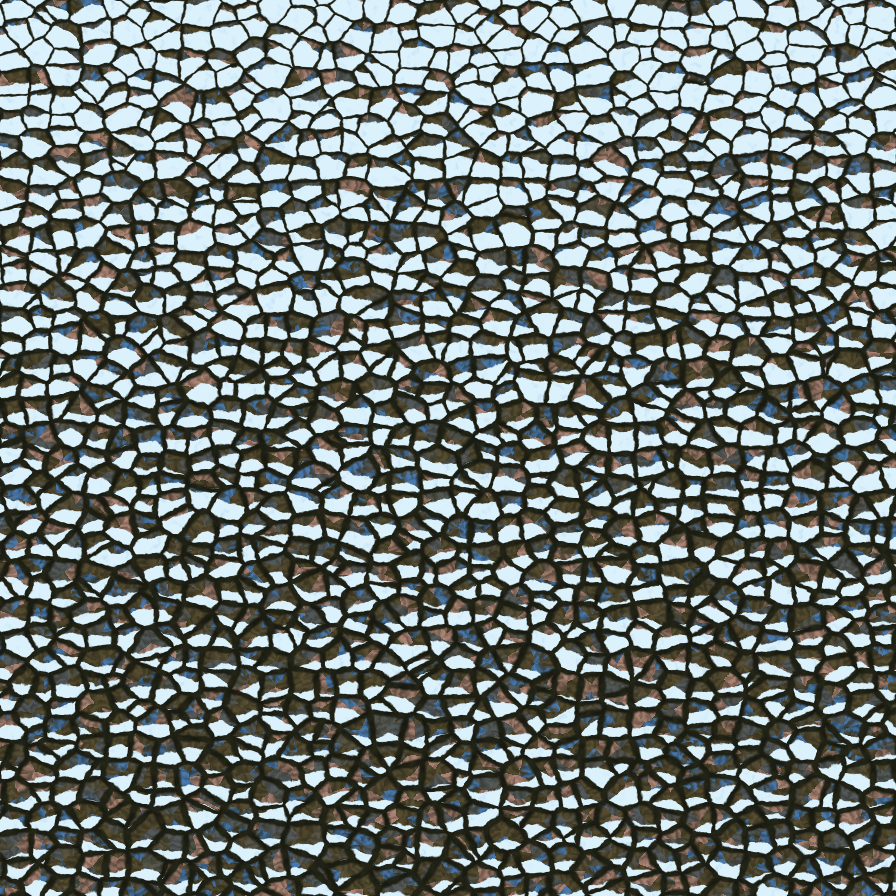
Reproduce this texture procedurally as a three.js fragment shader.

```glsl
// Hammered crystal glass: faceted cells with bright sky glints, dark seams and olive, blue and clay facets.
varying vec2 vUv;

const vec2 CELLS = vec2(34.0, 40.0);
const vec3 SEAM = vec3(0.115, 0.12, 0.075);
const vec3 SKY = vec3(0.86, 0.95, 0.99);
const vec3 SKY_SHADE = vec3(0.74, 0.86, 0.95);
const vec3 OLIVE = vec3(0.34, 0.30, 0.19);
const vec3 SLATE = vec3(0.31, 0.33, 0.33);
const vec3 BLUE = vec3(0.27, 0.44, 0.62);
const vec3 CLAY = vec3(0.62, 0.48, 0.42);

vec2 hash2(vec2 p) {
  vec3 q = fract(vec3(p.xyx) * vec3(0.1031, 0.1030, 0.0973));
  q += dot(q, q.yzx + 33.33);
  return fract((q.xx + q.yz) * q.zy);
}

// Layered sines, roughly -1 to 1
float ripple(vec2 p) {
  float sum = 0.0;
  float amp = 0.55;
  for (int i = 0; i < 4; i++) {
    sum += amp * sin(p.x + 1.7 * sin(p.y * 0.8 + float(i)));
    p = mat2(1.2, 1.5, -1.5, 1.2) * p + 2.3;
    amp *= 0.55;
  }
  return sum;
}

vec2 seedOf(vec2 id) {
  return id + 0.08 + 0.84 * hash2(id);
}

// Squared distance minus a random weight, so that cell sizes vary
float powerDistance(vec2 p, vec2 id) {
  vec2 r = p - seedOf(id);
  float size = hash2(id + 71.0).x;
  return dot(r, r) - 0.34 * size * size;
}

vec2 nearestCell(vec2 p) {
  vec2 best = floor(p);
  float bestDist = 100.0;
  for (int j = -2; j <= 2; j++) {
    for (int i = -2; i <= 2; i++) {
      vec2 id = floor(p) + vec2(float(i), float(j));
      float d = powerDistance(p, id);
      if (d < bestDist) {
        bestDist = d;
        best = id;
      }
    }
  }
  return best;
}

// Distance to the closest cell wall; also gives the cell behind that wall
float wallDistance(vec2 p, vec2 cell, out vec2 neighbour) {
  float wall = 100.0;
  float own = powerDistance(p, cell);
  neighbour = cell;
  for (int j = -2; j <= 2; j++) {
    for (int i = -2; i <= 2; i++) {
      if (i == 0 && j == 0) continue;
      vec2 id = cell + vec2(float(i), float(j));
      float gap = length(seedOf(id) - seedOf(cell));
      float d = (powerDistance(p, id) - own) / (2.0 * gap);
      if (d < wall) {
        wall = d;
        neighbour = id;
      }
    }
  }
  return wall;
}

// Colour of one sloping side, fluted along its slope
vec3 facetColour(vec2 r, vec2 slope, vec2 pick, float grain) {
  float across = dot(r, vec2(-slope.y, slope.x));
  float flute = 0.5 + 0.5 * sin(across * 19.0 + 2.5 * grain + pick.y * 6.3);
  vec3 base = mix(OLIVE, SLATE, smoothstep(0.45, 0.8, pick.y));
  base = mix(base, BLUE, step(pick.x, 0.38) * smoothstep(-0.5, 0.2, grain + 0.4 * flute));
  base = mix(base, CLAY, step(pick.x, 0.19));
  float light = 0.5 + 0.35 * flute + 0.3 * pick.y + 0.15 * grain;
  return mix(SEAM, base, clamp(light, 0.0, 1.1));
}

// Positive inside the glint: lower part of the cell under a tilted, ragged edge
float glintField(vec2 r, vec2 shape, float level, float grain) {
  float tilt = (shape.x - 0.5) * 0.9;
  float bend = (shape.y - 0.65) * 1.5;
  return level + tilt * r.x + bend * r.x * r.x + 0.06 * grain - r.y;
}

void main() {
  // Slightly warped cell space
  vec2 p = vUv * CELLS;
  p += 0.05 * vec2(ripple(p * 4.0), ripple(p.yx * 4.0 + 9.0));
  float grain = ripple(p * vec2(7.0, 5.0) + 4.0);

  vec2 cell = nearestCell(p);
  vec2 neighbour;
  float wall = wallDistance(p, cell, neighbour);
  vec2 r = p - seedOf(cell);
  vec2 slope = normalize(seedOf(neighbour) - seedOf(cell));

  // Facets rising out of the dark seams, which thin out toward the top
  float seam = mix(0.088, 0.045, smoothstep(0.4, 1.0, vUv.y)) * (1.0 + 0.4 * grain);
  vec2 pick = hash2(cell * 3.0 + neighbour * 7.0 + 13.0);
  vec3 facet = facetColour(r, slope, pick, grain);
  vec3 colour = mix(SEAM * (1.0 + 0.25 * grain), facet, smoothstep(seam - 0.02, seam + 0.12, wall));

  // Sky glints, larger toward the top
  vec2 shape = hash2(cell + 27.0);
  float level = mix(-0.21, 0.20, vUv.y) + 0.4 * (hash2(cell + 53.0).x - 0.5);
  level += 0.16 * smoothstep(0.85, 1.0, vUv.y);
  float glint = smoothstep(-0.035, 0.035, glintField(r, shape, level, grain));
  glint *= smoothstep(seam - 0.03, seam + 0.04, wall);
  vec3 sky = mix(SKY, SKY_SHADE, 0.6 * smoothstep(0.3, 1.0, grain) * shape.y);
  gl_FragColor = vec4(mix(colour, sky, glint), 1.0);
}
```
